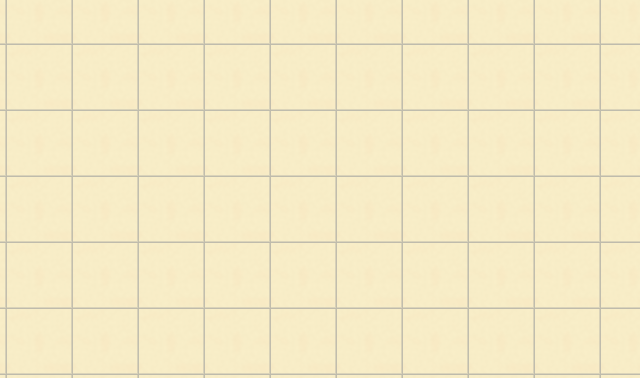
Write a WebGL 1 fragment shader that draws this pattern.

```glsl
precision highp float;

uniform vec2 u_resolution;

// Lengths are fractions of the canvas width.
const float PITCH = 0.10313;
const vec2 GRID_ORIGIN = vec2(0.00964, 0.0059);
const float LINE_WIDTH = 0.00215;

const vec3 PAPER = vec3(0.971, 0.929, 0.780);
const vec3 PEACH = vec3(0.972, 0.914, 0.765);
const vec3 LINE_COLOR = vec3(0.725, 0.715, 0.665);

const float BLOTCHES = 5.0;   // noise cells across one square
const float GRAINS = 16.0;
const float BLOTCH_AMOUNT = 0.8;
const float GRAIN_AMOUNT = 0.008;

vec2 gradientAt(vec2 node, float period) {
  node = mod(node, period);
  float h = fract(sin(dot(node, vec2(127.1, 311.7)) + period) * 43758.5);
  float angle = 6.28318 * h;
  return vec2(cos(angle), sin(angle));
}

// Gradient noise that wraps after the given number of nodes.
float tiledNoise(vec2 p, float period) {
  vec2 i = floor(p);
  vec2 f = p - i;
  vec2 s = f * f * f * (f * (f * 6.0 - 15.0) + 10.0);
  vec2 e = vec2(1.0, 0.0);
  float a = dot(gradientAt(i, period), f);
  float b = dot(gradientAt(i + e.xy, period), f - e.xy);
  float c = dot(gradientAt(i + e.yx, period), f - e.yx);
  float d = dot(gradientAt(i + e.xx, period), f - e.xx);
  return mix(mix(a, b, s.x), mix(c, d, s.x), s.y);
}

// Share of the pixel covered by a line at the given distance, per axis.
vec2 lineCoverage(vec2 distanceToLine, float pixel) {
  vec2 low = max(distanceToLine - 0.5 * pixel, vec2(-0.5 * LINE_WIDTH));
  vec2 high = min(distanceToLine + 0.5 * pixel, vec2(0.5 * LINE_WIDTH));
  return clamp((high - low) / pixel, 0.0, 1.0);
}

void main() {
  float pixel = 1.0 / u_resolution.x;
  vec2 grid = (gl_FragCoord.xy * pixel - GRID_ORIGIN) / PITCH;
  vec2 cell = fract(grid);

  // Paper with faint warm blotches and fine grain, the same in every square
  float blotch = smoothstep(0.0, 0.6, tiledNoise(cell * BLOTCHES, BLOTCHES));
  float grain = tiledNoise(cell * GRAINS, GRAINS);
  vec3 color = mix(PAPER, PEACH, BLOTCH_AMOUNT * blotch);
  color += GRAIN_AMOUNT * grain;

  // Ruled lines
  vec2 toLine = (0.5 - abs(cell - 0.5)) * PITCH;
  vec2 ruled = lineCoverage(toLine, pixel);
  color = mix(color, LINE_COLOR, max(ruled.x, ruled.y));

  gl_FragColor = vec4(color, 1.0);
}
```
